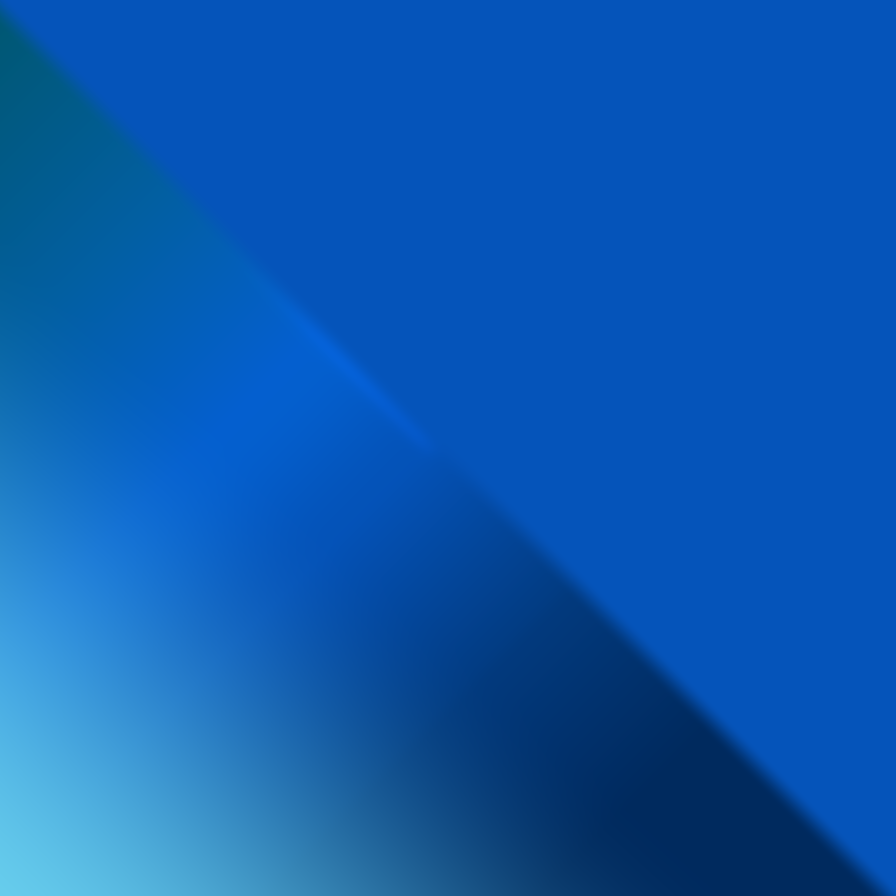
Give the GLSL for this background, as a WebGL 2 fragment shader.

```glsl
#version 300 es
precision highp float;
// A flat blue field split by a soft falling diagonal. Below it, a teal to blue
// to navy gradient runs along the diagonal, and a cyan glow rises from the
// lower left corner. All parts are ramps over rotated canvas coordinates.
uniform vec2 u_resolution;
out vec4 fragColor;

const vec3 FIELD = vec3(0.020, 0.329, 0.729);
const vec3 TEAL  = vec3(0.000, 0.340, 0.440);
const vec3 OCEAN = vec3(0.008, 0.372, 0.635);
const vec3 AZURE = vec3(0.016, 0.374, 0.810);
const vec3 ROYAL = vec3(0.016, 0.322, 0.718);
const vec3 DEEP  = vec3(0.008, 0.230, 0.500);
const vec3 NAVY  = vec3(0.000, 0.165, 0.370);
const vec3 CYAN  = vec3(0.415, 0.820, 0.935);

// Linear ramp from 0 at a to 1 at b
float ramp(float a, float b, float x) {
  return clamp((x - a) / (b - a), 0.0, 1.0);
}

// Colour along the diagonal, t = 0 at upper left, 1 at lower right
vec3 diagonalGradient(float t) {
  vec3 c = mix(TEAL, OCEAN, ramp(0.0, 0.20, t));
  c = mix(c, AZURE, ramp(0.20, 0.36, t));
  c = mix(c, ROYAL, smoothstep(0.37, 0.50, t));
  c = mix(c, DEEP, ramp(0.49, 0.65, t));
  return mix(c, NAVY, ramp(0.64, 0.80, t));
}

// Cyan light, strongest in the lower left corner
float cornerGlow(vec2 p) {
  return 1.0 - smoothstep(-0.1, 0.82, p.x + 1.1 * p.y);
}

// Faint bright rim beside the edge, ending at the centre
float edgeRim(float d, float t) {
  float across = exp(-pow((d + 0.010) / 0.012, 2.0));
  return across * smoothstep(0.25, 0.43, t) * (1.0 - smoothstep(0.475, 0.505, t));
}

void main() {
  vec2 p = gl_FragCoord.xy / u_resolution;
  float t = 0.5 * (p.x - p.y + 1.0);
  float d = (p.x + p.y - 0.997) * 0.70711; // signed distance to the edge

  vec3 lower = diagonalGradient(t);
  lower = mix(lower, CYAN, cornerGlow(p));
  lower += vec3(0.004, 0.025, 0.075) * edgeRim(d, t);

  vec3 color = mix(lower, FIELD, smoothstep(-0.020, 0.010, d));
  fragColor = vec4(color, 1.0);
}
```
